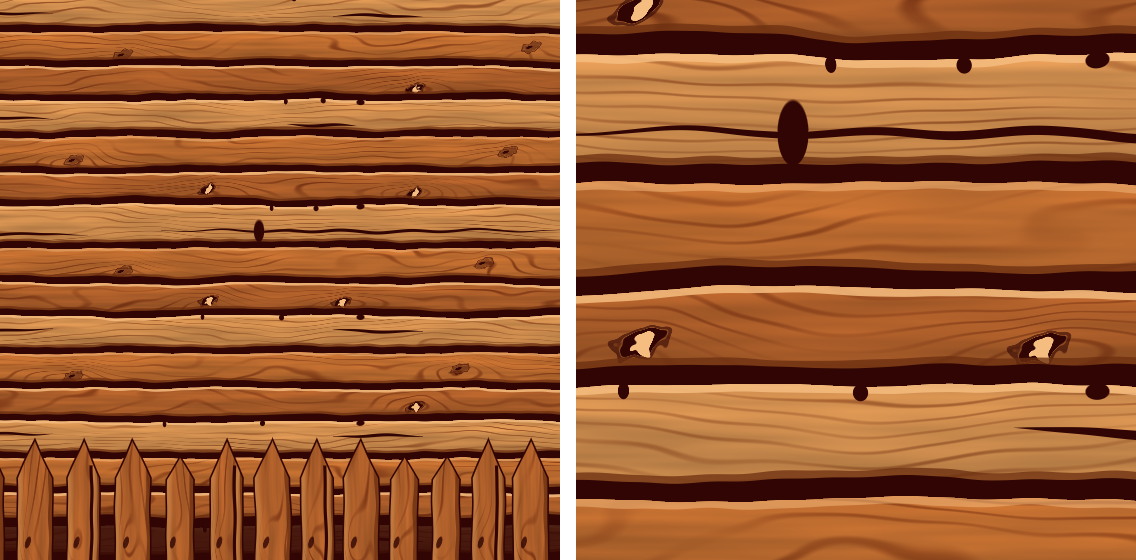
Left, the full canvas; right, a detail of the centre.
A Shadertoy shader for this texture:

```glsl
// Weathered horizontal wood planks behind a row of pointed fence pickets.
// One unit is a sixteenth of the canvas height, close to one plank; y runs downwards.

const vec3 GAP = vec3(.19, .02, .01);
const vec3 SHADE = vec3(.42, .18, .06);
const vec3 BROWN = vec3(.66, .36, .16);
const vec3 ORANGE = vec3(.72, .41, .18);
const vec3 TAN = vec3(.79, .54, .30);
const vec3 CREAM = vec3(.96, .74, .50);

vec2 gradientAt(vec2 cell) {
    float a = 6.2832 * fract(sin(dot(cell, vec2(127.1, 311.7))) * 4375.85);
    return vec2(cos(a), sin(a));
}

float noise(vec2 p) {
    vec2 i = floor(p), f = p - i, u = f * f * f * (f * (f * 6. - 15.) + 10.), e = vec2(1, 0);
    return mix(mix(dot(gradientAt(i), f), dot(gradientAt(i + e), f - e), u.x),
               mix(dot(gradientAt(i + e.yx), f - e.yx), dot(gradientAt(i + 1.), f - 1.), u.x), u.y);
}

// Antialiased coverage of a signed distance, positive inside
float cover(float d) {
    return clamp(.5 + d * iResolution.y / 16., 0., 1.);
}

// Streaks and contour lines; p.x runs along the grain
vec3 wood(vec3 base, vec2 p, float rings) {
    float streak = noise(p * vec2(.35, 5.)) + .5 * noise(p * vec2(.8, 13.));
    float line = smoothstep(.17, .02, abs(fract(rings) - .5));
    float strength = clamp(.5 + 1.1 * noise(p * vec2(.4, 2.) + 31.), .1, 1.);
    return mix(base * (1. + .17 * streak), base * vec3(.72, .57, .48), line * strength);
}

float plankTop(float row, float x) {
    float tanRow = 1. - step(.5, mod(row, 3.));
    float wave = .11 * noise(vec2(x * .4, row * 5.3)) + .04 * noise(vec2(x * 1.7, row * 3.7));
    return row - .08 + .17 * step(6.5, row) - .06 * tanRow + wave;
}

float crack(vec2 p, vec2 centre, float halfLength, float thickness) {
    float t = (p.x - centre.x) / halfLength;
    float bend = .14 * noise(vec2(p.x * .7, centre.y * 7.));
    return step(abs(t), 1.) * cover(thickness * (1. - t * t) - abs(p.y - centre.y - bend));
}

vec3 planks(vec2 p) {
    float row = 0.;
    for (float i = 1.; i < 16.; i++) if (p.y > plankTop(i, p.x)) row = i;
    float kind = mod(row, 3.), top = plankTop(row, p.x);
    float gap = .19 + .07 * noise(vec2(p.x * .6, row * 9.1));
    float bottom = plankTop(row + 1., p.x) - gap - step(13.5, row) * .1;
    float rings = p.y * (kind < .5 ? 6. : 4.) + .7 * noise(p * vec2(.8, 2.) + row)
                + 3.2 * noise(p * vec2(.22, 1.1) + row * 7.3);

    // Knots bend the rings around them: two per orange or brown plank
    float knot = 0., chip = 0.;
    for (float j = 0.; j < 2.; j++) {
        bool present = kind > 1.5 ? j > .5 || abs(row - 6.5) < 2. : kind > .5;
        if (!present || row > 12.) continue;
        float x = kind < 1.5 ? (j < .5 ? 2.8 + .7 * sign(mod(row, 2.) - .5) : 15.4 - .225 * row)
                             : 5.95 + 5.9 * j - (row == 8. ? 2.1 * j : 0.);
        vec2 e = p - vec2(x, row + .47 + .17 * step(6.5, row) + .12 * sin(row * 2. + j * 3.));
        e.y += .3 * e.x * exp(-4. * e.x * e.x);
        rings += 2.4 * exp(-dot(e * e, vec2(.9, 7.)));
        float r = length(e * vec2(.8, 1.5)) + .12 * noise(e * 7. + row);
        knot = max(knot, cover(.17 - r) * (kind > 1.5 ? 1. : .4));
        knot = max(knot, cover(.022 - abs(r - .2)) * .6);
        knot = max(knot, cover(.06 - length(e * vec2(.6, 1.5) + .03)));
        if (kind > 1.5) chip = max(chip, cover(.10 - length(e * vec2(1., 1.1) - .02) - .15 * noise(e * 9. + row)));
    }

    vec3 base = kind < .5 ? TAN : kind < 1.5 ? ORANGE : BROWN;
    vec3 col = wood(base, p + vec2(row * 17., 0), rings);
    float v = (p.y - top) / (bottom - top);
    col *= 1.08 - .16 * v;
    col = mix(mix(col, GAP, knot), CREAM, chip);

    // Lit upper edge and shaded lower edge
    float edgeNoise = .03 * noise(vec2(p.x * 1.3, row * 4.));
    col = mix(col, CREAM, cover(.075 + edgeNoise - (p.y - top)) * (kind == 1. ? .5 : .85));
    col = mix(col, SHADE, cover(.07 + edgeNoise - (bottom - p.y)) * .75);

    // Cracks and nicks in the pale planks
    if (kind < .5) {
        float broken = float(row == 6.);
        float dark = crack(p, vec2(0, row + .4 + .3 * broken), 1.5 + broken, .04);
        vec2 centre = row == 3. ? vec2(9.2, 3.58) : vec2(10.8 - .4 * broken, row + .45 + .15 * broken);
        dark = max(dark, crack(p, centre, row == 3. ? 1. : 1.3 + 4.5 * broken, .045));
        vec2 notch = p - vec2(7.4, 6.7);
        dark = max(dark, broken * cover(.14 - .16 * notch.y - length(notch * vec2(1., .5))));
        for (float j = 0.; j < 3.; j++) {
            float x = 10.3 - j * (1.9 + .9 * sin(row * 1.7));
            dark = max(dark, cover(.08 - length(vec2(p.x - x, p.y - top - .06) * vec2(.7 + .4 * j, 1))));
        }
        col = mix(col, GAP, dark);
    }
    if (row > 14.5) col = mix(GAP, col, .15);
    return mix(GAP, col, cover(min(p.y - top, bottom - p.y)));
}

// Tall, split and short pickets, chosen by bit masks
vec3 addPickets(vec3 col, vec2 p) {
    for (int i = 0; i < 13; i++) {
        float k = float(i - 1);
        bool isShort = (1552 >> i & 1) == 1, isSplit = (2212 >> i & 1) == 1;
        float halfWidth = isShort ? .42 : isSplit ? .49 : .53, shoulder = isShort ? .7 : 1.15;
        vec2 e = p - vec2(1. + 1.3 * k + .29 * sin(.33 * k), isShort ? 13. : 12.5);
        e.x += .06 * noise(vec2(p.y * .8, k * 9.7));
        float edge = min(halfWidth - abs(e.x), .9 * (e.y * halfWidth / shoulder - abs(e.x)));
        if (edge < -.1) continue;

        vec2 k2 = p - vec2(p.x - e.x - .2, 15.5);
        float rings = e.x * 4. + 2.5 * noise(vec2(e.x * 1.1, p.y * .3) + k * 5.3) + 1.5 * exp(-dot(k2 * k2, vec2(9, 2)));
        vec3 face = wood(BROWN * 1.03, vec2(p.y, e.x + k * 3.), rings);
        face = mix(face, TAN, .6 * smoothstep(.2, .05, e.x + halfWidth - .04));
        face = mix(face, SHADE, .75 * cover(e.x - halfWidth + .15 + .05 * noise(vec2(p.y, k))));
        face = mix(face, GAP, .8 * cover(.1 - length(k2 * vec2(1.3, .6) + vec2(.3 * k2.y, 0))));
        if (isSplit) {
            float slit = e.x - .23 - .05 * noise(vec2(p.y * .7, k));
            face = mix(face, TAN, .6 * cover(.06 - abs(slit - .1)));
            face = mix(face, GAP, cover(min(.045 - abs(slit), e.y - .8)));
        }
        col = mix(col, mix(GAP, face, cover(edge - .045)), cover(edge));
    }
    return col;
}

void mainImage(out vec4 fragColor, in vec2 fragCoord) {
    vec2 p = 16. * fragCoord / iResolution.y;
    p.y = 16. - p.y;
    fragColor = vec4(addPickets(planks(p), p), 1);
}
```
